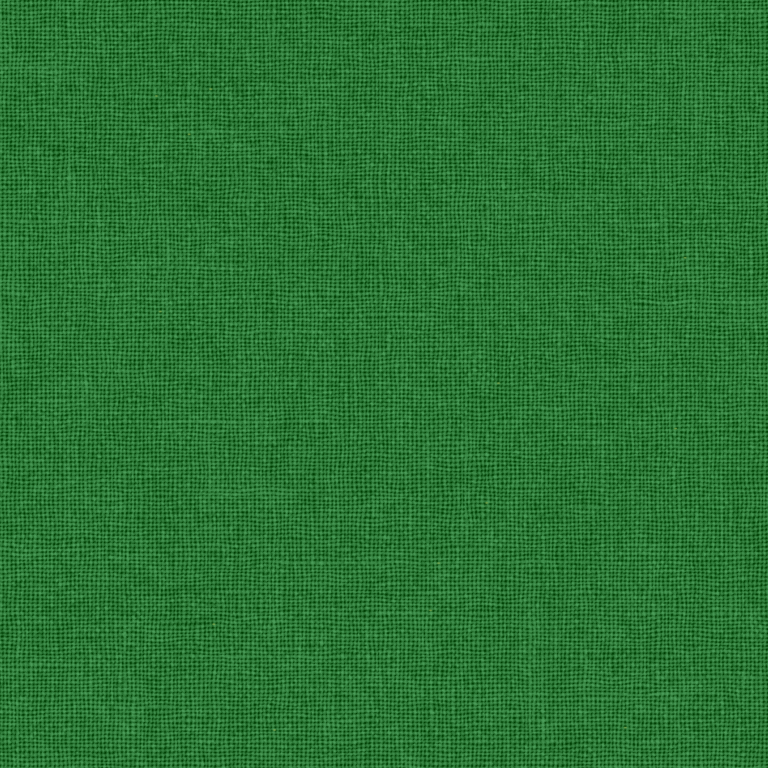
Give the GLSL for this texture, as a WebGL 2 fragment shader.

```glsl
#version 300 es
precision highp float;

// Plain-woven green linen: two crossing sets of threads pass over and under
// each other on a checkerboard, with uneven yarn, thin slubs and pale neps.
// Twisted yarn tilts each crown and leaves slanted dark holes at the corners.

uniform vec2 u_resolution;
out vec4 outColor;

const vec3 SHADOW_GREEN = vec3(0.03, 0.29, 0.05);
const vec3 LIGHT_GREEN = vec3(0.24, 0.55, 0.29);
const vec3 NEP_COLOR = vec3(0.50, 0.66, 0.30);
const float THREADS = 180.0;       // threads across the canvas
const float HALF_WIDTH = 0.45;     // of a thread, in thread pitches
const float WIDTH_VARIATION = 0.10;
const float EDGE_SOFTNESS = 0.13;
const float WOBBLE = 0.60;         // wander of the threads, in pitches
const float CROWN_TILT = 0.11;     // sideways lean of each crown
const float RELIEF = 0.30;         // shading from the over-under motion
const float YARN_VARIATION = 0.17; // tone changes along single threads
const float BAND_VARIATION = 0.06; // tone changes over groups of threads
const float FIBRE_GRAIN = 0.26;
const float HOLE_DEPTH = 0.62;
const float HOLE_SIZE = 0.46;      // in pitches, along the slant
const float HOLE_STRETCH = 1.75;
const float SLUB_CHANCE = 0.03;
const float SLUB_LENGTH = 44.0;    // in pitches
const float SLUB_TONE = 0.15;
const float MEAN_TONE = 0.57;
const float WEAVE_LEVEL = 0.56;    // weave brightness drawn at the mean tone
const float CONTRAST = 1.60;
const float NEP_CELLS = 13.0;
const float NEP_CHANCE = 0.06;
const float NEP_RADIUS = 0.0022;
const int SAMPLES = 3;             // per pixel side
const float PI = 3.14159;

float hash(vec2 p) {
    return fract(sin(dot(p, vec2(127.1, 311.7))) * 43758.5453);
}

float noise(vec2 p) {
    vec2 i = floor(p);
    vec2 f = fract(p);
    f = f * f * (3.0 - 2.0 * f);
    float low = mix(hash(i), hash(i + vec2(1.0, 0.0)), f.x);
    float high = mix(hash(i + vec2(0.0, 1.0)), hash(i + vec2(1.0, 1.0)), f.x);
    return mix(low, high, f.y);
}

// Thickened stretch of yarn: 0 on most threads, rising to 1 inside a slub.
float slub(float id, float along, float seed) {
    float s = along / SLUB_LENGTH + hash(vec2(id, seed)) * 9.0;
    float present = step(1.0 - SLUB_CHANCE, hash(vec2(id + seed, floor(s))));
    float f = fract(s);
    return present * smoothstep(0.0, 0.2, f) * smoothstep(1.0, 0.7, f);
}

// Brightness of one thread; across is the offset from its centre line.
float threadTone(float id, float along, float across, float lift, float seed) {
    float yarn = noise(vec2(id * 1.7 + seed, along * 0.22)) - 0.5;
    float band = noise(vec2(id * 0.22 + seed, along * 0.025)) - 0.5;
    float thick = slub(id, along, seed);
    float halfWidth = HALF_WIDTH + WIDTH_VARIATION * (yarn + 0.6 * thick);
    float r = across / halfWidth;
    float body = smoothstep(halfWidth + EDGE_SOFTNESS, halfWidth - EDGE_SOFTNESS, abs(across));
    float roundness = 1.0 - 0.28 * min(r * r, 1.5);
    float tone = 0.58 + RELIEF * lift * (1.0 - 0.5 * thick);
    tone += YARN_VARIATION * yarn + BAND_VARIATION * band + SLUB_TONE * thick;
    return body * roundness * tone;
}

// Slanted gap where four threads meet, uneven in size.
float hole(vec2 q) {
    vec2 corner = floor(q + 0.5);
    vec2 d = q - corner;
    vec2 slanted = vec2(d.x - d.y, (d.x + d.y) * HOLE_STRETCH) * 0.707;
    float size = HOLE_SIZE * (0.75 + 0.5 * hash(corner + 31.0));
    return smoothstep(size, 0.25 * size, length(slanted));
}

float weave(vec2 p) {
    vec2 q = p * THREADS;
    q += WOBBLE * vec2(noise(q * vec2(0.4, 0.16)), noise(q * vec2(0.16, 0.4) + 71.0));
    vec2 cell = floor(q);
    vec2 f = fract(q) - 0.5;
    float side = 1.0 - 2.0 * mod(cell.x + cell.y, 2.0);
    vec2 lean = f + CROWN_TILT * sin(2.0 * PI * f.yx);
    float warp = threadTone(cell.x, q.y, lean.x, side * cos(PI * f.y), 13.0);
    float weft = threadTone(cell.y, q.x, lean.y, -side * cos(PI * f.x), 57.0);
    float grain = noise(q * 2.1 + 19.0) - 0.5;
    return max(warp, weft) * (1.0 - HOLE_DEPTH * hole(q)) + FIBRE_GRAIN * grain;
}

// Small pale fibre knots scattered on a sparse jittered grid.
float nep(vec2 p) {
    vec2 cell = floor(p * NEP_CELLS);
    float present = step(1.0 - NEP_CHANCE, hash(cell + 5.0));
    vec2 jitter = 0.2 + 0.6 * vec2(hash(cell + 23.0), hash(cell + 41.0));
    vec2 d = p - (cell + jitter) / NEP_CELLS;
    float dist = length(d * vec2(0.75, 1.3));
    return present * smoothstep(NEP_RADIUS, 0.3 * NEP_RADIUS, dist);
}

vec3 cloth(vec2 p) {
    float tone = MEAN_TONE + CONTRAST * (weave(p) - WEAVE_LEVEL);
    vec3 color = mix(SHADOW_GREEN, LIGHT_GREEN, clamp(tone, -0.2, 1.25));
    return mix(color, NEP_COLOR, 0.75 * nep(p));
}

void main() {
    // Average a small grid of samples to smooth the fine threads.
    vec3 sum = vec3(0.0);
    for (int k = 0; k < SAMPLES * SAMPLES; k++) {
        vec2 offset = (vec2(k % SAMPLES, k / SAMPLES) + 0.5) / float(SAMPLES) - 0.5;
        sum += cloth((gl_FragCoord.xy + offset) / u_resolution.y);
    }
    outColor = vec4(sum / float(SAMPLES * SAMPLES), 1.0);
}
```
